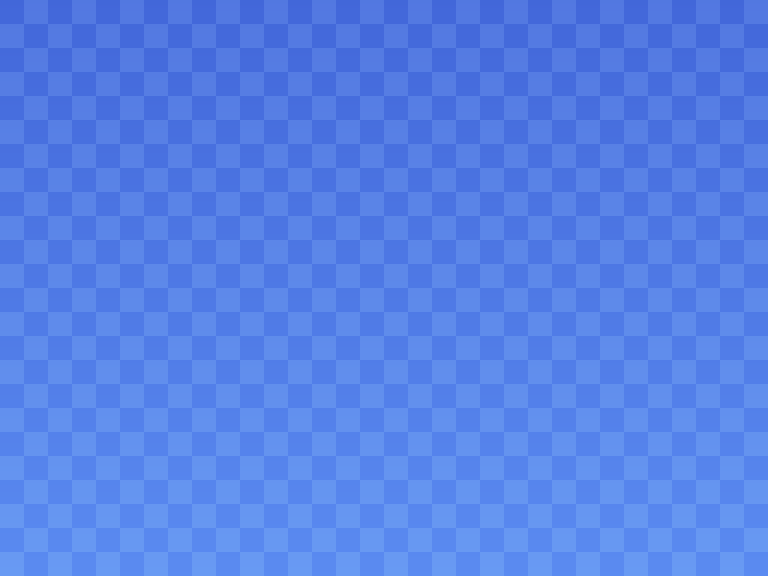
Write a WebGL 1 fragment shader that draws this pattern.

```glsl
precision highp float;

uniform vec2 u_resolution;

const vec2 CELLS = vec2(32.0, 24.0);
const vec3 DARK_TOP = vec3(0.260, 0.404, 0.852);
const vec3 DARK_BOTTOM = vec3(0.354, 0.544, 0.944);
const vec3 LIGHT_TOP = vec3(0.323, 0.470, 0.880);
const vec3 LIGHT_BOTTOM = vec3(0.410, 0.604, 0.953);

// Signed distance to the nearest cell border, positive in even cells
vec2 borderDistance(vec2 p) {
  return 0.5 - abs(mod(p + 0.5, 2.0) - 1.0);
}

// 1 in cells whose column and row share parity, 0 in the others
float checker(vec2 p, vec2 pixel) {
  vec2 side = clamp(2.0 * borderDistance(p) / pixel, -1.0, 1.0);
  return 0.5 + 0.5 * side.x * side.y;
}

void main() {
  vec2 uv = gl_FragCoord.xy / u_resolution;
  float light = checker(uv * CELLS, CELLS / u_resolution);

  // Each set of cells carries its own vertical gradient
  vec3 darkColor = mix(DARK_BOTTOM, DARK_TOP, uv.y);
  vec3 lightColor = mix(LIGHT_BOTTOM, LIGHT_TOP, uv.y);

  gl_FragColor = vec4(mix(darkColor, lightColor, light), 1.0);
}
```
